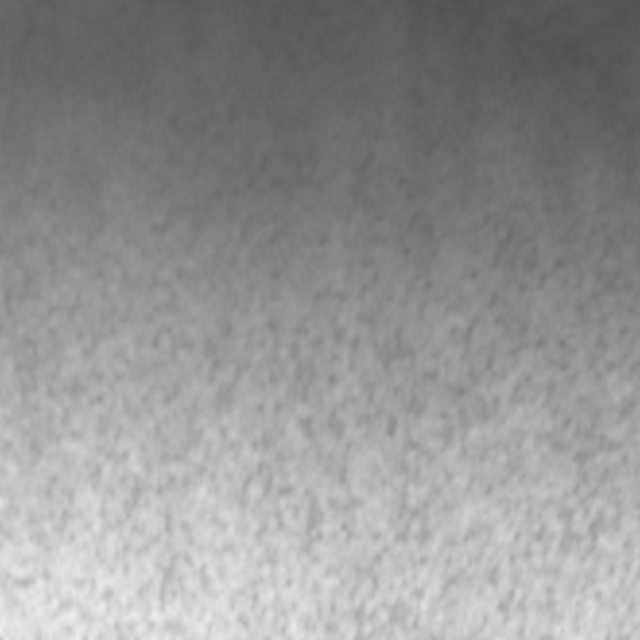
Reproduce this texture procedurally as a Shadertoy shader.

```glsl
// A grey mottled surface lit from below: a cubic vertical ramp, tilted so the
// left is lighter, carrying soft vertical streaks, upright dark speckles that
// strengthen towards the bottom, and a faint fine grain.

const vec4  RAMP = vec4(0.811, -0.196, -0.837, 0.580); // cubic in height
const float TILT = 0.070;             // brightness lost from left to right
const vec2  GLOW_POS = vec2(0.17, 0.06);
const vec2  GLOW_SIZE = vec2(0.20, 0.18);
const float GLOW_GAIN = 0.024;
const vec2  STREAK_FREQ = vec2(26.0, 2.5);
const float STREAK_GAIN = 0.026;
const vec2  CLOUD_FREQ = vec2(15.0, 10.0);
const float CLOUD_GAIN = 0.034;
const vec2  SPECKLE_FREQ = vec2(84.0, 56.0);
const float SPECKLE_LEAN = 0.26;      // lean reached at the right edge
const float SPECKLE_TOP = 0.024;
const float SPECKLE_BOTTOM = 0.155;
const float PIT_DEPTH = 0.6;          // extra weight of the darkest spots
const vec2  GRAIN_FREQ = vec2(165.0, 120.0);
const float GRAIN_GAIN = 0.042;

float hash(vec2 p) {
    vec3 q = fract(vec3(p.xyx) * 0.1031);
    q += dot(q, q.yzx + 33.33);
    return fract((q.x + q.y) * q.z);
}

// Smooth value noise, centred on zero
float noise(vec2 p) {
    vec2 cell = floor(p);
    vec2 f = fract(p);
    f = f * f * (3.0 - 2.0 * f);
    float low = mix(hash(cell), hash(cell + vec2(1.0, 0.0)), f.x);
    float high = mix(hash(cell + vec2(0.0, 1.0)), hash(cell + vec2(1.0, 1.0)), f.x);
    return mix(low, high, f.y) - 0.5;
}

// Broad light: ramp, tilt and a lower-left glow
float shading(vec2 uv) {
    float y = uv.y;
    float ramp = RAMP.x + y * (RAMP.y + y * (RAMP.z + y * RAMP.w));
    vec2 d = (uv - GLOW_POS) / GLOW_SIZE;
    return ramp - TILT * (uv.x - 0.5) + GLOW_GAIN * exp(-dot(d, d));
}

// Two overlapping layers of blotches, leaning more towards the right
float speckles(vec2 uv) {
    vec2 p = vec2(uv.x * (1.0 - SPECKLE_LEAN * uv.y), uv.y) * SPECKLE_FREQ;
    vec2 q = mat2(0.94, 0.34, -0.34, 0.94) * p * 1.2 + 17.3;
    float n = 0.6 * noise(p) + 0.5 * noise(q);
    return n - PIT_DEPTH * max(-n - 0.10, 0.0);
}

void mainImage(out vec4 fragColor, in vec2 fragCoord) {
    vec2 uv = fragCoord / iResolution.xy;
    float grey = shading(uv);

    // Soft streaks and clouds
    grey += STREAK_GAIN * noise(uv * STREAK_FREQ + 5.0);
    grey += CLOUD_GAIN * noise(uv * CLOUD_FREQ + 31.0);

    // Speckles fade out with height
    float strength = mix(SPECKLE_BOTTOM, SPECKLE_TOP, smoothstep(0.05, 0.95, uv.y));
    grey += strength * speckles(uv);

    // Fine grain
    grey += GRAIN_GAIN * noise(uv * GRAIN_FREQ + 9.0) * (1.0 - 0.6 * uv.y);

    fragColor = vec4(vec3(clamp(grey, 0.0, 1.0)), 1.0);
}
```
